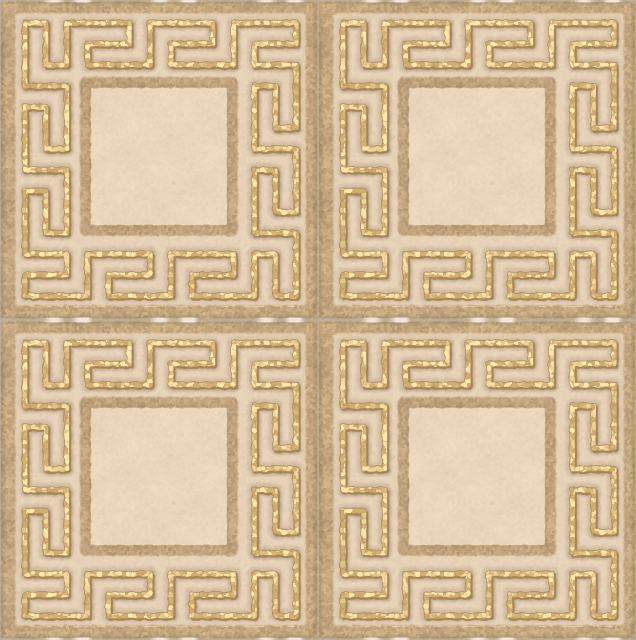
Write a Shadertoy shader that draws this pattern.

```glsl
#define TILES 2.0
#define LATTICE 15.24
#define KEY_CENTER vec2(0.505, 0.498)
#define GOLD_HALF 0.115
#define CREAM vec3(0.90, 0.82, 0.72)
#define TAN vec3(0.77, 0.655, 0.495)
#define BRONZE vec3(0.62, 0.48, 0.28)
#define GOLD vec3(0.90, 0.75, 0.48)
#define SHINE vec3(1.00, 0.92, 0.68)
#define GROUT vec3(0.90, 0.88, 0.85)

const float TAU = 6.2831853;

// Signed strides of one side of the meander, alternately vertical and horizontal
const float STRIDES[17] = float[17](-3., 1., 2., 1., -2., 3., 1., -2., 1.,
                                    3., -2., 3., 1., -2., 1., 3., -2.);

float hash(vec2 p) {
    return fract(sin(dot(p, vec2(127.1, 311.7))) * 43758.545);
}

// Wrapping cellular noise: distance to the nearest seed, and that seed's value
vec2 cellular(vec2 t, float count) {
    vec2 p = t * count, cell = floor(p), best = vec2(9.0, 0.0);
    for (int j = -1; j <= 1; j++)
    for (int i = -1; i <= 1; i++) {
        vec2 c = cell + vec2(i, j), id = mod(c, count);
        vec2 seed = c + vec2(hash(id), hash(id + 57.0));
        float d = distance(p, seed);
        if (d < best.x) best = vec2(d, hash(id + 113.0));
    }
    return best;
}

// Layered sines with whole frequencies, roughly -1 to 1
float waves(vec2 t, float f) {
    vec2 a = t * TAU * f;
    return 0.45 * sin(a.x + 2.0 * a.y + 1.3 * sin(a.y))
         + 0.35 * sin(3.0 * a.x - 2.0 * a.y + 1.7)
         + 0.20 * sin(5.0 * a.y + 4.0 * a.x + 0.6);
}

float segment(vec2 p, vec2 a, vec2 b) {
    vec2 d = b - a;
    return length(p - a - d * clamp(dot(p - a, d) / dot(d, d), 0.0, 1.0));
}

float box(vec2 p, float halfSize, float radius) {
    vec2 d = abs(p) - halfSize + radius;
    return length(max(d, 0.0)) + min(max(d.x, d.y), 0.0) - radius;
}

// Walks the closed key; x is the distance to it, y to its shadow
vec2 meander(vec2 p) {
    vec2 a = vec2(-6.5, -3.5), side = vec2(1.0, 0.0), down = vec2(0.0, 1.0);
    vec2 best = vec2(9.0), shift = vec2(0.075, 0.085);
    for (int turn = 0; turn < 4; turn++) {
        for (int i = 0; i < 17; i++) {
            vec2 b = a + STRIDES[i] * (i % 2 == 0 ? down : side);
            best = min(best, vec2(segment(p, a, b), segment(p - shift, a, b)));
            a = b;
        }
        side = vec2(-side.y, side.x);
        down = vec2(-down.y, down.x);
    }
    return best;
}

float fill(float d, float blur) {
    return 1.0 - smoothstep(-blur, blur, d);
}

void mainImage(out vec4 fragColor, in vec2 fragCoord) {
    vec2 t = fract(fragCoord / iResolution.xy * TILES);
    t.y = 1.0 - t.y;
    float aa = LATTICE * TILES / iResolution.y * 0.75;

    // Surface noise shared by all layers
    vec2 grain = cellular(t, 110.0);
    vec2 flake = cellular(t, 72.0);
    float wobble = waves(t, 9.0);
    float stain = waves(t, 2.0);
    vec2 p = (t - KEY_CENTER) * LATTICE;
    vec2 bent = p + 0.03 * vec2(wobble, waves(t.yx, 11.0));

    // Embossed band under the key, pale along the middle of each channel
    vec2 key = meander(bent);
    float ridge = smoothstep(0.20, 0.46, key.x);
    vec3 col = mix(CREAM * vec3(0.925, 0.91, 0.89), CREAM * 1.005, ridge);
    col *= 1.0 - 0.10 * fill(key.y - 0.20, 0.12);

    // Outer border with a soft lip
    float outer = box(bent, 6.95, 0.15);
    vec3 clay = TAN * (1.0 + 0.035 * stain + 0.12 * (grain.y - 0.5));
    col = mix(col, CREAM * 0.98, 0.6 * fill(abs(outer + 0.16) - 0.10, 0.08));
    col = mix(clay, col, fill(outer, aa + 0.06));

    // Inner frame around the plain stone square
    vec2 q = bent + vec2(0.08, 0.14);
    float frame = box(q, 3.78, 0.28);
    float stone = box(q, 3.26, 0.06);
    col = mix(col, clay * 0.98, fill(frame, aa + 0.05));
    col = mix(col, clay * 0.91, 0.6 * fill(abs(stone - 0.09) - 0.05, 0.07));
    vec3 marble = CREAM * vec3(1.02, 1.025, 1.02) + 0.012 * stain;
    marble -= 0.012 * smoothstep(0.5, 1.0, waves(t, 4.0));
    marble -= 0.10 * fill(length(p - vec2(0.62, 1.13)) - 0.06, 0.10);
    col = mix(col, marble, fill(stone, aa));
    col += 0.025 * (grain.y - 0.5);

    // Gilded line: bronze edge, flaked gold core
    float halfWidth = GOLD_HALF + 0.02 * wobble;
    vec3 leaf = mix(GOLD * 0.91, SHINE, smoothstep(0.25, 0.85, flake.y));
    leaf = mix(leaf, BRONZE * 1.15, 0.55 * smoothstep(0.45, 0.85, flake.x));
    float edge = min(key.x - 0.01, key.y);
    col = mix(col, BRONZE, 0.78 * fill(edge - halfWidth - 0.025, aa));
    col = mix(col, leaf, fill(key.x - halfWidth, aa));

    // Chipped pale joints and worn rims
    vec2 rim = min(t, 1.0 - t) * LATTICE;
    float chipX = smoothstep(0.45, 0.85, waves(vec2(0.2, t.y), 2.0));
    float chipY = smoothstep(-0.2, 0.7, waves(vec2(t.x, 0.4), 3.0));
    float joint = max(fill(rim.x - 0.045 - 0.09 * chipX, aa) * (0.55 + 0.4 * chipX),
                      fill(rim.y - 0.08 - 0.04 * chipY, aa) * (0.6 + 0.35 * chipY));
    col *= 1.0 - 0.10 * fill(min(rim.x, rim.y) - 0.2, 0.12);
    col = mix(col, GROUT * mix(0.84, 1.05, chipY), joint);
    float scuff = fill(abs(p.y - 7.0 - 0.04 * wobble) - 0.025, aa);
    col = mix(col, CREAM * 1.06, 0.6 * scuff * step(0.5, flake.y) * fill(abs(p.x) - 6.6, 0.2));

    fragColor = vec4(clamp(col, 0.0, 1.0), 1.0);
}
```
